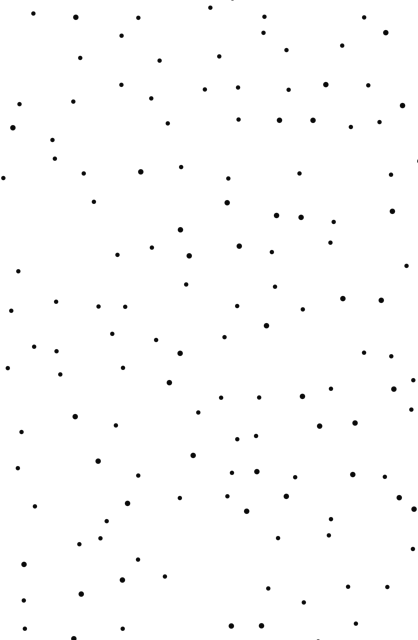
A Shadertoy shader for this pattern:

```glsl
// Sparse black dots in two sizes scattered over a white ground.
// Cellular scatter: each grid cell holds at most one jittered dot,
// and each row is slid sideways at random to hide the grid.

vec3 hash3(vec2 cell) {
    vec3 p = fract(cell.xyx * vec3(0.1031, 0.1030, 0.0973));
    p += dot(p, p.yxz + 33.33);
    return fract((p.xxy + p.yzz) * p.zyx);
}

void mainImage(out vec4 fragColor, in vec2 fragCoord) {
    const float cellsAcross = 10.0;
    float pixel = cellsAcross / iResolution.x;

    // Grid of square cells with staggered rows
    vec2 p = fragCoord * pixel + vec2(0.0, 0.35);
    p.x += hash3(vec2(floor(p.y), 71.0)).x + 20.0;
    vec2 cell = floor(p);

    // Jitter leaves a margin, so a dot never leaves its cell
    vec3 place = hash3(cell + 5.0);
    vec3 kind = hash3(cell + 140.0);
    vec2 center = 0.12 + 0.76 * place.xy;
    float radius = kind.x < 0.36 ? 0.064 : 0.051;

    // Some cells stay empty
    float present = step(kind.y, 0.83);
    float edge = length(fract(p) - center) - radius;
    float ink = present * (1.0 - smoothstep(-0.75 * pixel, 0.75 * pixel, edge));

    vec3 paper = vec3(1.0);
    vec3 black = vec3(0.035);
    fragColor = vec4(mix(paper, black, ink), 1.0);
}
```
